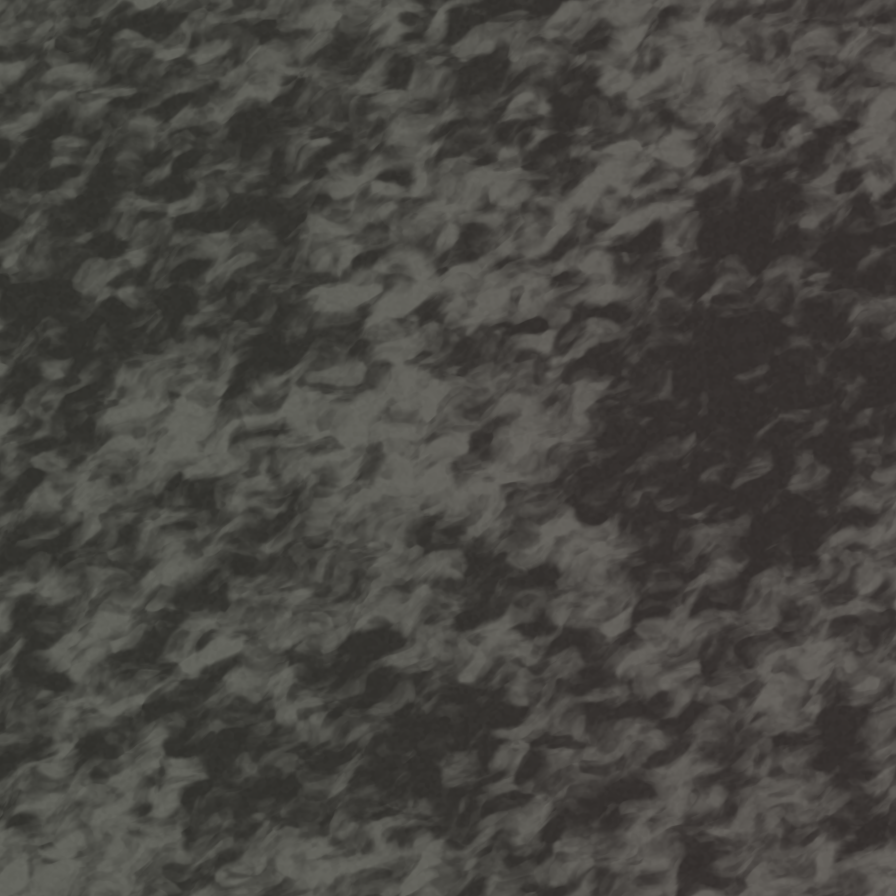
Write a Shadertoy shader that draws this texture.

```glsl
// A worn, dark woven rug seen at a slant: ragged tufts of grey pile over a
// darker ground. Tilted cellular noise is layered from broad wear to fine fibre,
// then faded scrolls, medallions and border lines shift its height.

const vec3 GROUND = vec3(0.205, 0.195, 0.182);
const vec3 PILE   = vec3(0.395, 0.390, 0.365);
const float SLANT = 0.50;

vec2 hash2(vec2 p) {
    vec3 q = fract(vec3(p.xyx) * vec3(0.1031, 0.1030, 0.0973));
    q += dot(q, q.yzx + 33.33);
    return fract((q.xx + q.yz) * q.zy);
}

vec2 rotate(vec2 p, float angle) {
    float c = cos(angle), s = sin(angle);
    return vec2(c * p.x + s * p.y, c * p.y - s * p.x);
}

// Blended cellular noise centred on zero; higher sharpness gives crisper cells.
float patches(vec2 p, float sharpness) {
    vec2 cell = floor(p), local = fract(p);
    float total = 0.0, weight = 0.0;
    for (int y = -1; y <= 1; y++)
    for (int x = -1; x <= 1; x++) {
        vec2 offset = vec2(x, y);
        vec2 site = offset + hash2(cell + offset + 40.0) - local;
        float w = exp(-sharpness * dot(site, site));
        total += w * hash2(cell + offset + 91.0).x;
        weight += w;
    }
    return total / weight - 0.5;
}

// Soft spot, one at the centre and fading to zero at the radius.
float spot(vec2 p, vec2 centre, vec2 radius) {
    return 1.0 - smoothstep(0.35, 1.0, length((p - centre) / radius));
}

// Soft line from a to b.
float stroke(vec2 p, vec2 a, vec2 b, float width) {
    vec2 d = b - a;
    float along = clamp(dot(p - a, d) / dot(d, d), 0.0, 1.0);
    return 1.0 - smoothstep(0.3 * width, width, length(p - a - d * along));
}

// Light curl around a dark ring and a light heart.
float scroll(vec2 p, float radius, float turn) {
    vec2 q = rotate(p, 0.3) * vec2(1.0, 1.35) / radius;
    float r = length(q);
    float opening = 0.6 + 0.4 * sin(atan(q.y, q.x) + turn);
    float curl = opening * exp(-30.0 * (r - 0.75) * (r - 0.75));
    float gap = exp(-30.0 * (r - 0.4) * (r - 0.4));
    float rim = exp(-30.0 * (r - 1.15) * (r - 1.15));
    return curl - 0.8 * gap - 0.7 * rim + exp(-40.0 * r * r);
}

// Tuft height from broad wear down to single fibres.
float tufts(vec2 p) {
    vec2 q = rotate(p, SLANT);
    q += 0.004 * sin(q.yx * vec2(97.0, 71.0) + 2.0 * sin(q * 43.0));
    float height = 0.24 * patches(q * vec2(6.0, 9.0), 4.0);
    height += 0.36 * patches(q * vec2(15.0, 23.0) + 7.0, 6.0);
    height += 0.50 * patches(q * vec2(30.0, 54.0) + 19.0, 7.0);
    height += 0.32 * patches(q * vec2(62.0, 105.0) + 31.0, 6.0);
    height += 0.13 * patches(q * vec2(130.0, 210.0) + 53.0, 5.0);
    return height;
}

// Faded woven pattern, as a shift of the tuft height.
float motifs(vec2 p) {
    float shift = 0.0;
    for (int i = 0; i < 3; i++) {
        float n = float(i);
        // Dark medallions along the lower border and across the left field.
        shift -= 0.24 * spot(p, vec2(0.26 + 0.21 * n, 0.18 - 0.03 * n), vec2(0.085, 0.075));
        shift -= 0.17 * spot(p, vec2(0.12 + 0.20 * n, 0.63 - 0.01 * n), vec2(0.080, 0.065));
        // Two rows of scrolls in the upper field.
        for (int j = 0; j < 2; j++) {
            float row = float(j);
            vec2 centre = vec2(0.43, 0.79) + n * vec2(0.145, 0.07) + row * vec2(0.01, -0.11);
            shift += 0.13 * scroll(p - centre, 0.050, n * 2.0 + row);
        }
    }
    // Dark field on the right, bounded by a pale border with a corner.
    shift -= 0.19 * spot(p, vec2(0.86, 0.57), vec2(0.30, 0.34));
    shift -= 0.14 * stroke(p, vec2(0.72, 0.71), vec2(0.92, 0.82), 0.045);
    shift += 0.20 * stroke(p, vec2(0.50, 0.63), vec2(0.92, 0.87), 0.013);
    shift += 0.15 * stroke(p, vec2(0.92, 0.87), vec2(0.98, 0.79), 0.010);
    shift += 0.24 * stroke(p, vec2(-0.02, 0.12), vec2(0.27, 0.285), 0.010);
    return shift;
}

void mainImage(out vec4 fragColor, in vec2 fragCoord) {
    vec2 p = fragCoord / iResolution.y;

    // The pattern is frayed by the same slanted pile that covers it.
    vec2 fray = 0.022 * vec2(patches(p * 28.0, 4.0), patches(p * 28.0 + 70.0, 4.0));
    float height = tufts(p) + motifs(p + fray) + 0.04;
    vec3 color = mix(GROUND, PILE, smoothstep(-0.28, 0.42, height));

    // Cool green cast on the left, warm violet on the right.
    float side = smoothstep(0.1, 0.9, p.x + 0.25 * patches(p * 5.0, 3.0));
    color += mix(vec3(-0.006, 0.003, 0.0), vec3(0.004, -0.004, 0.002), side);

    // Fine fibre grain.
    color += 0.022 * patches(p * 230.0, 5.0);
    fragColor = vec4(color, 1.0);
}
```
